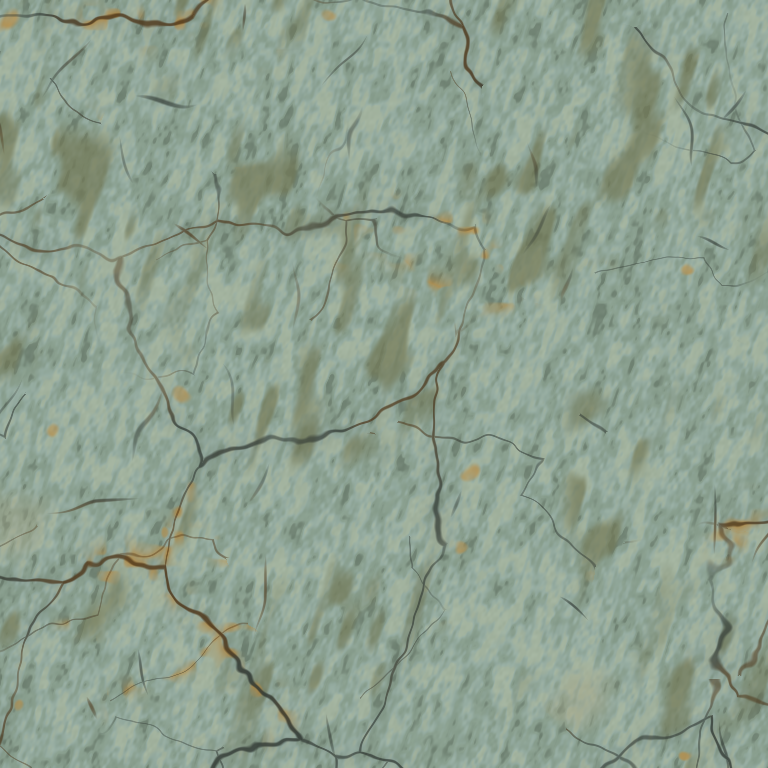
Reproduce this texture procedurally as a Shadertoy shader.

```glsl
// Weathered blue-green plaster with slanted fibrous grain, dark cracks and rust flecks.

const vec3 BLUE_PLASTER = vec3(0.585, 0.675, 0.635);
const vec3 MID_PLASTER  = vec3(0.535, 0.620, 0.555);
const vec3 PALE_PLASTER = vec3(0.635, 0.700, 0.620);
const vec3 SHADE        = vec3(0.420, 0.490, 0.430);
const vec3 OLIVE_STAIN  = vec3(0.440, 0.460, 0.320);
const vec3 CRACK_DARK   = vec3(0.190, 0.220, 0.200);
const vec3 CRACK_BROWN  = vec3(0.310, 0.220, 0.110);
const vec3 RUST         = vec3(0.730, 0.550, 0.260);
const vec3 TAN_PATCH    = vec3(0.660, 0.650, 0.520);

const float GRAIN_SLANT = 0.30;   // sideways lean of the fibres
const float MAIN_CELLS  = 3.2;    // cells of the main crack net
const float FINE_CELLS  = 6.0;    // cells of the hairline net
const float SLASH_CELLS = 7.0;    // grid of short separate cracks
const float SPOT_CELLS  = 5.0;    // grid of rust spots and patches
const float MAIN_WIDTH  = 0.0030; // half widths
const float FINE_WIDTH  = 0.0016;
const float SLASH_WIDTH = 0.0024;

float hash(vec2 p) {
    return fract(sin(dot(p, vec2(127.1, 311.7))) * 43758.5453);
}

vec2 hash2(vec2 p) {
    return vec2(hash(p), hash(p + 37.3));
}

float noise(vec2 p) {
    vec2 i = floor(p), f = fract(p);
    f = f * f * (3.0 - 2.0 * f);
    return mix(mix(hash(i), hash(i + vec2(1, 0)), f.x),
               mix(hash(i + vec2(0, 1)), hash(i + vec2(1, 1)), f.x), f.y);
}

vec2 wobble(vec2 p) {
    return vec2(noise(p), noise(p + 51.7)) - 0.5;
}

float line(float dist, float width, float pixel) {
    return 1.0 - smoothstep(width * 0.3, width + pixel * 0.7, dist);
}

// Voronoi borders; each border has its own width. x: crack, y: soft halo
vec2 crackNet(vec2 p, float cells, float share, float width, float pixel, float seed) {
    vec2 g = p * cells, base = floor(g);
    vec2 nearCell = base, nearVec = vec2(9.0);
    for (int y = -1; y <= 1; y++)
    for (int x = -1; x <= 1; x++) {
        vec2 c = base + vec2(x, y);
        vec2 r = c + hash2(c + seed) - g;
        if (dot(r, r) < dot(nearVec, nearVec)) { nearVec = r; nearCell = c; }
    }
    vec2 result = vec2(0.0);
    for (int y = -2; y <= 2; y++)
    for (int x = -2; x <= 2; x++) {
        vec2 c = nearCell + vec2(x, y);
        vec2 r = c + hash2(c + seed) - g;
        vec2 apart = r - nearVec;
        if (dot(apart, apart) < 1e-4) continue;
        float dist = dot(0.5 * (r + nearVec), normalize(apart)) / cells;
        vec2 edge = hash2(c + nearCell + seed * 2.0 + 5.0);
        float present = step(edge.x, share);
        float w = width * mix(0.45, 1.0, edge.y);
        float crack = line(dist, w, pixel) * mix(0.6, 1.0, edge.y);
        result = max(result, present * vec2(crack, exp(-dist * 110.0)));
    }
    return result;
}

// Short tapered cracks, mostly along the grain
float slashes(vec2 p, float pixel) {
    vec2 base = floor(p * SLASH_CELLS);
    float result = 0.0;
    for (int y = -1; y <= 1; y++)
    for (int x = -1; x <= 1; x++) {
        vec2 c = base + vec2(x, y);
        vec2 r = p - (c + hash2(c + 11.0)) / SLASH_CELLS;
        vec2 rnd = hash2(c + 71.0);
        float angle = mix(0.85, 2.0, rnd.x) + 1.3 * step(0.82, rnd.y);
        vec2 dir = vec2(cos(angle), sin(angle));
        float halfLen = mix(0.018, 0.055, hash(c + 91.0));
        float along = clamp(dot(r, dir), -halfLen, halfLen);
        float taper = 1.0 - pow(along / halfLen, 2.0);
        float present = step(hash(c + 23.0), 0.45) * mix(0.45, 1.0, rnd.y);
        result = max(result, present * taper * line(length(r - dir * along), SLASH_WIDTH * taper, pixel));
    }
    return result;
}

// x: small rust spots, y: broad tan patches
vec2 spots(vec2 p) {
    vec2 base = floor(p * SPOT_CELLS);
    vec2 result = vec2(0.0);
    for (int y = -1; y <= 1; y++)
    for (int x = -1; x <= 1; x++) {
        vec2 c = base + vec2(x, y);
        float dist = length(p - (c + hash2(c + 131.0)) / SPOT_CELLS);
        vec2 rnd = hash2(c + 151.0);
        float radius = mix(0.006, 0.015, rnd.y);
        float spot = step(rnd.x, 0.28) * (1.0 - smoothstep(radius * 0.4, radius, dist));
        float patchy = step(0.86, rnd.x) * (1.0 - smoothstep(0.015, 0.06, dist));
        result = max(result, vec2(spot, patchy));
    }
    return result;
}

void mainImage(out vec4 fragColor, in vec2 fragCoord) {
    vec2 p = fragCoord / iResolution.y;
    float pixel = 1.0 / iResolution.y;

    // Fibrous plaster
    vec2 q = vec2(p.x - GRAIN_SLANT * p.y, p.y);
    float fibre = 0.38 * noise(q * vec2(75.0, 26.0)) + 0.36 * noise(q * vec2(140.0, 55.0) + 7.0)
                + 0.26 * noise(q * vec2(230.0, 120.0) + 19.0);
    float tone = 0.5 + 1.6 * (fibre - 0.5) + 0.12 * (noise(p * 6.0) - 0.5);
    vec3 color = mix(MID_PLASTER, BLUE_PLASTER, smoothstep(0.28, 0.62, tone));
    color = mix(color, PALE_PLASTER, smoothstep(0.52, 0.80, tone));
    color = mix(color, SHADE, 0.8 * (1.0 - smoothstep(0.04, 0.26, tone)));
    color += 0.035 * (noise(q * vec2(260.0, 170.0) + 43.0) - 0.5);

    // Olive streaks
    float stain = smoothstep(0.58, 0.85, noise(q * vec2(48.0, 17.0) + 3.0))
                * smoothstep(0.45, 0.80, noise(p * 9.0 + 29.0));
    color = mix(color, OLIVE_STAIN, 0.65 * stain);

    // Cracks
    vec2 bent = p + 0.07 * wobble(p * 7.0) + 0.022 * wobble(p * 22.0) + 0.006 * wobble(p * 65.0);
    vec2 mainNet = crackNet(bent, MAIN_CELLS, 0.72, MAIN_WIDTH, pixel, 3.0);
    vec2 fineNet = crackNet(bent + 0.37, FINE_CELLS, 0.34, FINE_WIDTH, pixel, 17.0);
    float fade = smoothstep(0.18, 0.50, noise(p * 8.0 + 61.0));
    float slash = slashes(p + 0.025 * wobble(p * 18.0), pixel);
    float crack = max(mainNet.x * mix(0.45, 1.0, fade), max(0.65 * fineNet.x * fade, 0.8 * slash));

    // Rust and tan patches
    vec2 spot = spots(p + 0.012 * wobble(p * 45.0) + 0.03 * wobble(p * 14.0));
    float fleck = smoothstep(0.55, 0.8, noise(p * 60.0 + 5.0)) * smoothstep(0.58, 0.78, noise(p * 6.0 + 83.0));
    float rust = max(0.75 * spot.x * mix(0.5, 1.0, noise(p * 90.0)), fleck * max(mainNet.y, 0.7 * fineNet.y));
    color = mix(color, TAN_PATCH, 0.5 * spot.y * mix(0.5, 1.0, fibre));
    color = mix(color, RUST, rust);

    float brown = smoothstep(0.50, 0.75, noise(p * 10.0 + 15.0));
    color *= 1.0 - 0.07 * mainNet.y * fade;
    color = mix(color, mix(CRACK_DARK, CRACK_BROWN, brown), 0.88 * crack);
    fragColor = vec4(color, 1.0);
}
```
